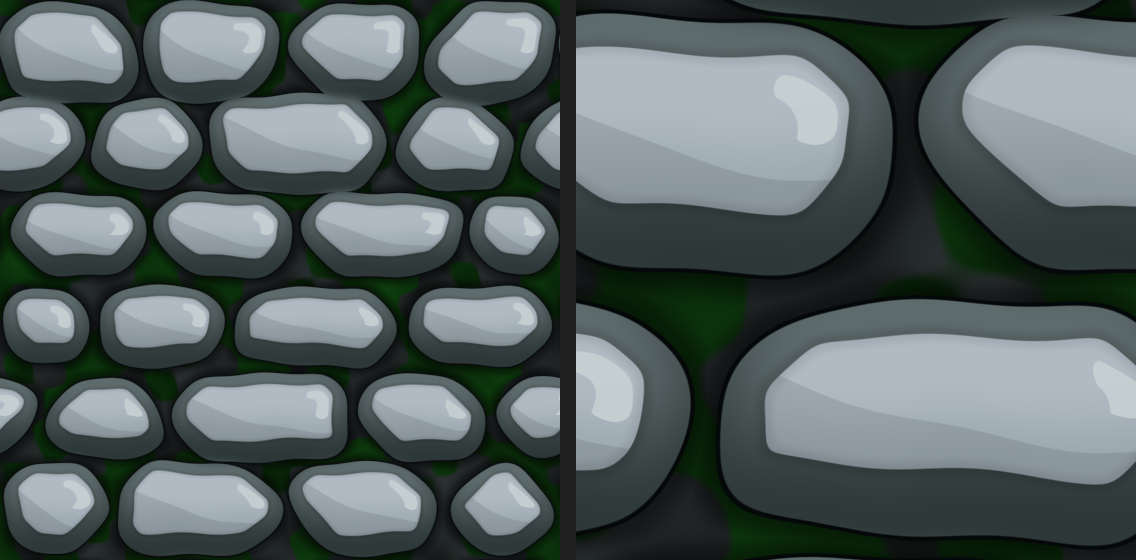
Left: the whole. Right: its middle third, enlarged.
This texture is drawn by a WebGL 2 fragment shader. Its source:

```glsl
#version 300 es
precision highp float;

uniform vec2 u_resolution;
out vec4 fragColor;

const float TAU = 6.2831853;
const int ROWS = 6;
const int STONES = 4;
const float RIM = 0.031;       // width of the dark border
const float FACE_LIFT = 0.009; // upward shift of the pale face

const vec3 RIM_LIGHT = vec3(0.37, 0.42, 0.425);
const vec3 RIM_DARK = vec3(0.175, 0.215, 0.215);
const vec3 FACE_LIGHT = vec3(0.69, 0.73, 0.765);
const vec3 FACE_LOW = vec3(0.60, 0.65, 0.68);
const vec3 GLINT = vec3(0.78, 0.815, 0.825);
const vec3 EARTH = vec3(0.14, 0.16, 0.165);
const vec3 MOSS = vec3(0.045, 0.20, 0.045);
const vec3 INK = vec3(0.02, 0.03, 0.03);

// Left end of each stone, one row per entry, top row first
const vec4 JOINTS[ROWS] = vec4[ROWS](
  vec4(-0.003, 0.253, 0.508, 0.754), vec4(0.159, 0.366, 0.699, 0.922),
  vec4(0.013, 0.273, 0.529, 0.833), vec4(-0.006, 0.167, 0.407, 0.718),
  vec4(0.075, 0.298, 0.630, 0.878), vec4(0.000, 0.205, 0.511, 0.785));

float hash(vec2 p) {
  return fract(sin(dot(p, vec2(127.1, 311.7))) * 4375.85);
}

float fill(float d, float blur) {
  return 1.0 - smoothstep(-blur, blur, d);
}

// Periodic layered sines
float waves(vec2 p, float phase) {
  vec2 a = TAU * p;
  return sin(3.0 * a.x + 2.0 * a.y + phase + sin(5.0 * a.y))
       + sin(7.0 * a.x - 4.0 * a.y + 2.0 * phase)
       + 0.5 * sin(11.0 * a.y + 9.0 * a.x + phase);
}

// Eight tilted sides joined by a soft maximum: x = outer edge, y = pale face
vec2 stoneDistance(vec2 q, vec2 halfFace, vec2 id) {
  vec2 total = vec2(0.0);
  const vec2 sharpness = vec2(85.0, 300.0);
  for (int k = 0; k < 8; k++) {
    float angle = float(k) * TAU / 8.0;
    vec2 side = round(vec2(cos(angle), sin(angle)));
    vec2 seed = id + vec2(float(k) * 7.3, float(k) * 3.1);
    float cut = abs(side.x * side.y) * halfFace.y * mix(0.1, 1.15, hash(seed));
    float tilt = (hash(seed + 19.7) - 0.5) * mix(0.42, 0.15, abs(side.y));
    vec2 n = vec2(cos(angle + tilt), sin(angle + tilt));
    float d = dot(n, q - side * (halfFace - 0.5 * cut));
    total += exp(sharpness * vec2(d - RIM, d - n.y * FACE_LIFT));
  }
  return log(total) / sharpness;
}

vec3 faceColor(vec2 q, vec2 halfFace, float d, vec2 id, float blur) {
  vec2 u = q / halfFace;
  vec3 color = mix(FACE_LOW, FACE_LIGHT, smoothstep(-1.1, 0.5, u.y));
  // Curved shade sweeping down from the left
  float sweep = 0.5 - 0.5 * u.x;
  float curve = mix(-0.85, -0.55, hash(id + 5.0)) + 1.25 * sweep * sweep;
  color *= 1.0 - 0.10 * fill((u.y - curve) * halfFace.y, blur);
  // Hooked glint around the upper right corner
  vec2 v = q - vec2(max(halfFace.x - 1.05 * halfFace.y, 0.0), -0.006);
  float turn = atan(v.y, v.x) - 0.75;
  float along = max(abs(turn) - 0.62, 0.0) * halfFace.y;
  float hook = length(vec2(d + 0.017, along)) - mix(0.011, 0.006, smoothstep(-0.6, 0.8, turn));
  color = mix(color, GLINT, 0.9 * fill(hook, blur));
  return color * (1.0 - 0.08 * smoothstep(-0.008, 0.0, d));
}

vec3 gapColor(vec2 p, float d, float blur) {
  vec3 earth = EARTH * (0.85 + 0.15 * waves(p, 4.0));
  float cover = smoothstep(-0.35, 0.05, waves(p, 1.3) + 0.1);
  vec3 color = mix(earth, MOSS * (0.9 + 0.12 * waves(p.yx, 2.0)), cover);
  return color * mix(0.55, 1.0, smoothstep(0.0, 0.022, d));
}

void main() {
  vec2 p = gl_FragCoord.xy / u_resolution;
  float blur = 1.0 / min(u_resolution.x, u_resolution.y);
  vec2 bent = p + 0.0022 * vec2(sin(TAU * 9.0 * p.y), sin(TAU * (8.0 * p.x + 3.0 * p.y)));

  float edge = 0.05;
  float faceEdge = 1.0;
  vec3 face = FACE_LIGHT;
  vec2 rimSum = vec2(0.0, 1e-9);

  for (int row = 0; row < ROWS; row++) {
    for (int j = 0; j < STONES; j++) {
      vec2 id = vec2(float(j), float(row)) + 1.0;
      float left = JOINTS[row][j];
      float right = j == STONES - 1 ? JOINTS[row][0] + 1.0 : JOINTS[row][j + 1];
      float tall = 0.082 + 0.009 * cos(float(row) * TAU / 6.0) + 0.008 * (hash(id) - 0.5);
      vec2 halfSize = vec2(0.5 * (right - left) - 0.006 * hash(id + 3.0), tall);
      vec2 q = bent - vec2(0.5 * (left + right), 0.906 - 0.163 * float(row));
      q -= round(q);
      vec2 outside = abs(q) - halfSize;
      if (max(outside.x, outside.y) > 0.045) continue;

      vec2 halfFace = halfSize - RIM;
      vec2 d = stoneDistance(q, halfFace, id);
      edge = min(edge, d.x);
      // Rims of touching stones blend together
      float tone = smoothstep(-0.95, 0.85, q.y / halfSize.y);
      tone *= 1.0 - 0.35 * smoothstep(-0.022, 0.0, d.x) * smoothstep(0.5, 1.0, abs(q.x) / halfSize.x);
      rimSum += vec2(tone, 1.0) * exp(-130.0 * d.x);
      if (d.y < faceEdge) {
        faceEdge = d.y;
        face = faceColor(q - vec2(0.0, FACE_LIFT), halfFace, d.y, id, blur);
      }
    }
  }

  vec3 rim = mix(RIM_DARK, RIM_LIGHT, rimSum.x / rimSum.y);
  rim *= 1.0 - 0.12 * fill(faceEdge - 0.004, 0.004);
  vec3 color = mix(gapColor(p, edge, blur), rim, fill(edge, blur));
  color = mix(color, INK, fill(abs(edge) - 0.0012, blur));
  color = mix(color, face, fill(faceEdge, blur));
  fragColor = vec4(color, 1.0);
}
```
